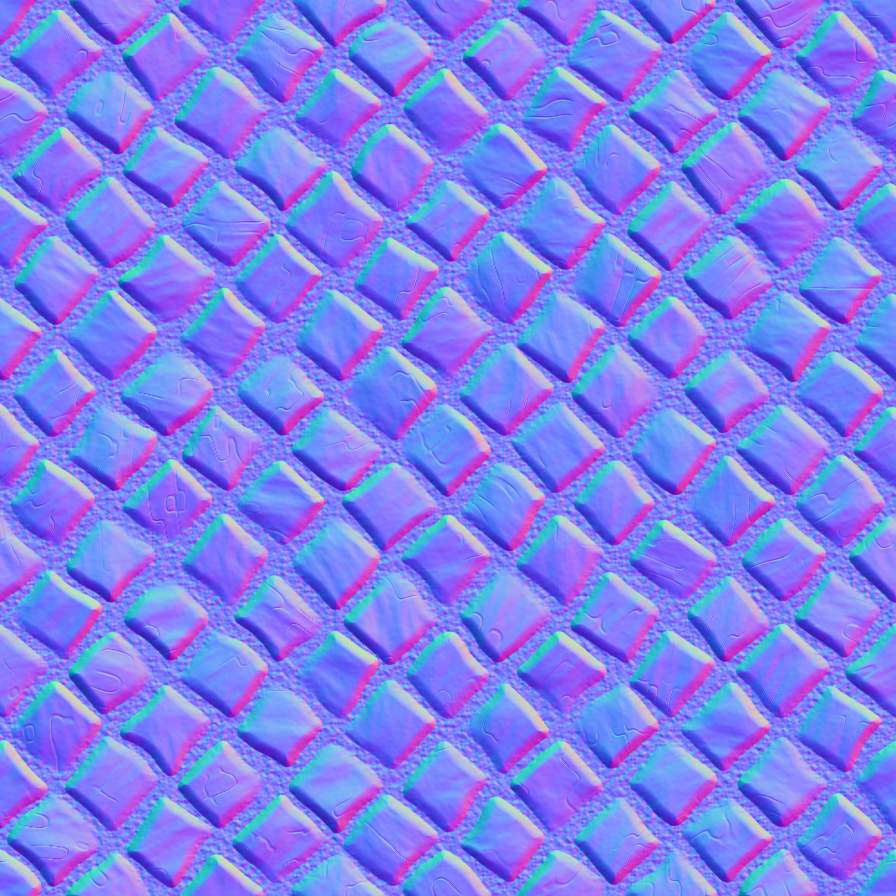
This texture map is drawn by a Shadertoy shader. Its source:

```glsl
const float REPEATS = 8.0;        // diamonds across and down
const float STONE_HEIGHT = 0.15;
const float BEVEL_WIDTH = 0.14;
const float CORNER_RADIUS = 0.10;

float hash(vec2 p) {
    return fract(sin(dot(p, vec2(127.1, 311.7))) * 43758.5453);
}

vec2 hash2(vec2 p) {
    return vec2(hash(p), hash(p + 57.3));
}

float noise(vec2 p) {
    vec2 i = floor(p), f = fract(p);
    f = f * f * f * (f * (f * 6.0 - 15.0) + 10.0);
    return mix(mix(hash(i), hash(i + vec2(1, 0)), f.x),
               mix(hash(i + vec2(0, 1)), hash(i + vec2(1, 1)), f.x), f.y);
}

vec2 rotate(vec2 p, float angle) {
    float c = cos(angle), s = sin(angle);
    return vec2(c * p.x - s * p.y, s * p.x + c * p.y);
}

float roundedBox(vec2 p, vec2 halfSize, float radius) {
    vec2 q = abs(p) - halfSize + radius;
    return length(max(q, 0.0)) + min(max(q.x, q.y), 0.0) - radius;
}

// Seed of a diamond cell, wrapped at the canvas border
vec2 cellSeed(vec2 cell) {
    return mod(vec2(cell.x - cell.y, cell.x + cell.y), 2.0 * REPEATS);
}

// Worn top face: lean, slight dome, soft dents and fine scratches
float stoneTop(vec2 local, vec2 seed) {
    vec2 lean = (hash2(seed + 11.7) - 0.5) * 0.36;
    vec2 grain = rotate(local, hash(seed + 5.1) * 6.28) + seed * 7.0;
    float dents = 0.07 * (noise(grain * vec2(2.0, 3.5)) - 0.5)
                + 0.014 * (noise(grain * vec2(5.0, 11.0)) - 0.5)
                + 0.003 * (noise(grain * 21.0) - 0.5);
    float line = abs(noise(grain * vec2(3.0, 6.0) + 31.0) - 0.5);
    float patchMask = smoothstep(0.5, 0.75, noise(grain * 2.5 + 83.0));
    float scratch = 0.012 * patchMask * (1.0 - smoothstep(0.0, 0.05, line));
    return dot(lean, local) - 0.18 * dot(local, local) + dents - scratch;
}

float groutHeight(vec2 p) {
    return 0.022 * (noise(p * 17.0) - 0.5) + 0.012 * (noise(p * 31.0) - 0.5);
}

float pavingHeight(vec2 p) {
    // Uneven outlines
    vec2 wobble = vec2(noise(p * 2.3), noise(p * 2.3 + 40.0)) - 0.5;
    vec2 bent = p + 0.09 * wobble;
    vec2 home = floor(bent + 0.5);

    // Nearest stone
    float nearest = 10.0;
    vec2 local = vec2(0.0), seed = vec2(0.0);
    for (int j = -1; j <= 1; j++) {
        for (int i = -1; i <= 1; i++) {
            vec2 cell = home + vec2(i, j);
            vec2 s = cellSeed(cell);
            float turn = 0.06 + 0.26 * (hash(s + 3.3) - 0.5);
            vec2 shift = (hash2(s + 21.9) - 0.5) * 0.06;
            vec2 halfSize = 0.425 + 0.07 * (hash2(s + 71.4) - 0.5);
            vec2 q = rotate(bent - cell - shift, -turn);
            float d = roundedBox(q, halfSize, CORNER_RADIUS);
            if (d < nearest) {
                nearest = d;
                local = q;
                seed = s;
            }
        }
    }

    // Rounded bevel from grout to top
    float t = clamp(-nearest / BEVEL_WIDTH, 0.0, 1.0);
    float rise = t * (2.0 - t);
    return mix(groutHeight(p), STONE_HEIGHT + stoneTop(local, seed), rise);
}

// Surface normal in canvas axes, from central differences
vec3 pavingNormal(vec2 p, float stepSize) {
    vec2 e = vec2(stepSize, 0.0);
    vec2 slope = vec2(pavingHeight(p + e.xy) - pavingHeight(p - e.xy),
                      pavingHeight(p + e.yx) - pavingHeight(p - e.yx))
               / (2.0 * stepSize);
    return normalize(vec3(-rotate(slope, 0.785398), 1.0));
}

void mainImage(out vec4 fragColor, in vec2 fragCoord) {
    vec2 canvas = fragCoord / iResolution.xy;
    // Diagonal lattice: one stone around every whole coordinate
    vec2 p = REPEATS * vec2(canvas.x + canvas.y, canvas.y - canvas.x);
    vec3 normal = pavingNormal(p, 0.013);
    fragColor = vec4(normal * 0.5 + 0.5, 1.0);
}
```
